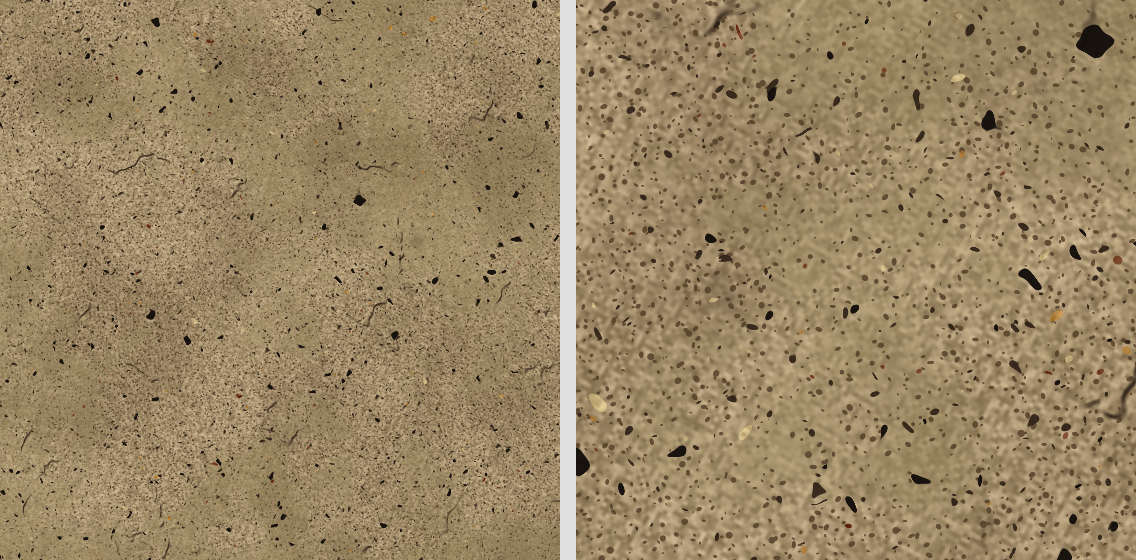
Left: the whole. Right: its middle third, enlarged.
Give the GLSL for this texture, as a Shadertoy shader.

```glsl
// Weathered sandy concrete: fine grain, worn patches, dark pits, ledges and coloured grit.

const vec3 MORTAR = vec3(0.632, 0.552, 0.410);
const vec3 TONE_TINT = vec3(1.0, 0.96, 0.90);
const vec3 STAIN = vec3(0.47, 0.385, 0.275);
const vec3 BROWN = vec3(0.32, 0.24, 0.15);
const vec3 UMBER = vec3(0.17, 0.12, 0.08);
const vec3 PIT_BLACK = vec3(0.07, 0.05, 0.04);
const vec3 CREAM = vec3(0.82, 0.73, 0.52);
const vec3 OCHRE = vec3(0.70, 0.47, 0.16);
const vec3 RUST = vec3(0.40, 0.15, 0.06);

float hash(vec2 p) {
    return fract(sin(dot(p, vec2(127.1, 311.7))) * 43758.5453);
}

float noise(vec2 p) {
    vec2 cell = floor(p);
    vec2 f = fract(p);
    f = f * f * (3.0 - 2.0 * f);
    float low = mix(hash(cell), hash(cell + vec2(1, 0)), f.x);
    float high = mix(hash(cell + vec2(0, 1)), hash(cell + vec2(1, 1)), f.x);
    return mix(low, high, f.y);
}

vec2 turn(vec2 p, float angle) {
    float c = cos(angle);
    float s = sin(angle);
    return vec2(c * p.x - s * p.y, s * p.x + c * p.y);
}

float fbm(vec2 p) {
    float sum = 0.0;
    float amplitude = 0.533;
    for (int i = 0; i < 4; i++) {
        sum += amplitude * noise(p);
        p = turn(p, 0.64) * 2.0 + 7.3;
        amplitude *= 0.5;
    }
    return sum;
}

// Scattered, turned ovals: x is the coverage, y a random value per oval.
vec2 specks(vec2 uv, float cells, float share, float size, float blur, float seed) {
    vec2 p = uv * cells;
    vec2 result = vec2(0.0);
    for (int y = -1; y <= 1; y++) {
        for (int x = -1; x <= 1; x++) {
            vec2 cell = floor(p) + vec2(x, y);
            vec2 key = cell + seed;
            if (hash(key + 3.7) > share) continue;
            vec2 d = p - cell - vec2(hash(key), hash(key + 51.3));
            d = turn(d, 6.2832 * hash(key + 23.1));
            d.y *= 1.0 + hash(key + 35.5);
            float grade = hash(key + 77.9);
            float radius = size * (0.45 + 0.9 * grade * grade);
            float soft = blur + 0.6 * cells / iResolution.y;
            float cover = 1.0 - smoothstep(-soft, soft, length(d) - radius);
            if (cover > result.x) result = vec2(cover, hash(key + 91.7));
        }
    }
    return result;
}

// Raised crust with ragged borders.
float crust(vec2 uv) {
    return smoothstep(0.485, 0.515, fbm(uv * 12.0 + 4.0));
}

vec3 pebbleColor(float id) {
    vec3 color = mix(CREAM, OCHRE, smoothstep(0.3, 0.45, id));
    return mix(color, RUST, smoothstep(0.6, 0.75, id));
}

void mainImage(out vec4 fragColor, in vec2 fragCoord) {
    vec2 uv = fragCoord / iResolution.y;
    vec2 wobble = vec2(noise(uv * 95.0), noise(uv * 95.0 + 40.0)) - 0.5;
    vec2 ragged = uv + 0.009 * wobble;

    // Worn, rough areas against smooth skin
    float rough = smoothstep(0.30, 0.62, fbm(uv * 6.0) + 0.3 * (noise(uv * 26.0) - 0.5));
    float stain = smoothstep(0.50, 0.74, fbm(uv * vec2(10.0, 8.0) + 31.0));
    float cluster = smoothstep(0.35, 0.7, fbm(uv * 8.0 + 63.0));

    // Grain and broad tone
    float grain = noise(turn(uv, 0.5) * 380.0) - 0.5;
    float clumps = noise(turn(uv, 1.1) * 190.0 + 9.0) - 0.5;
    float broad = fbm(uv * 7.0 + 17.0) - 0.5;
    float relief = fbm(uv * 24.0) - fbm(uv * 24.0 + vec2(-0.07, 0.09));
    float tone = mix(0.13, 0.27, rough) * grain + mix(0.04, 0.09, rough) * clumps;
    tone += 0.13 * broad + 0.13 * relief + 0.03 * (rough - 0.5);
    vec3 color = MORTAR + tone * TONE_TINT;
    color += vec3(0.003, -0.002, 0.006) * (2.0 * rough - 1.0);
    color = mix(color, STAIN, 0.22 * stain * (0.5 + noise(uv * 150.0)));

    // Soft smudges
    float smudge = specks(ragged, 18.0, 0.12, 0.14, 0.20, 11.0).x;
    color = mix(color, STAIN * 0.8, 0.38 * smudge);

    // Broken ledges, shaded on one side and lit on the other
    vec2 edge = uv + 0.003 * wobble;
    float ledge = crust(edge) - crust(edge + vec2(-0.0012, 0.0020));
    float broken = smoothstep(0.62, 0.76, noise(uv * 15.0 + 5.0));
    color = mix(color, UMBER, 0.85 * broken * clamp(ledge * 1.5, 0.0, 1.0));
    color += 0.10 * broken * max(-ledge, 0.0);

    // Fine brown dust and grit
    float dustShare = mix(0.18, 0.48, rough) + 0.18 * stain;
    float dust = specks(uv, 185.0, dustShare, 0.31, 0.0, 29.0).x;
    color = mix(color, BROWN, 0.82 * dust);
    float grit = specks(ragged, 95.0, mix(0.09, 0.23, rough), 0.22, 0.0, 137.0).x;
    color = mix(color, UMBER, 0.9 * grit);

    // Coloured grains
    vec2 pebble = specks(ragged, 30.0, 0.09, 0.10, 0.0, 211.0);
    color = mix(color, pebbleColor(pebble.y) + 0.2 * grain, 0.9 * pebble.x);
    vec2 crumb = specks(uv, 85.0, 0.06, 0.20, 0.0, 307.0);
    color = mix(color, pebbleColor(crumb.y), 0.7 * crumb.x);

    // Black pits, small in clusters and a few large ones with a lit lower lip
    float pit = specks(ragged, 44.0, mix(0.07, 0.32, cluster), 0.17, 0.0, 401.0).x;
    float hole = specks(ragged, 17.0, 0.13, 0.13, 0.0, 503.0).x;
    float lip = specks(ragged + vec2(0.0, 0.003), 17.0, 0.13, 0.13, 0.0, 503.0).x;
    color += 0.07 * max(lip - hole, 0.0);
    color = mix(color, PIT_BLACK, 0.95 * max(pit, hole));

    fragColor = vec4(clamp(color, 0.0, 1.0), 1.0);
}
```
